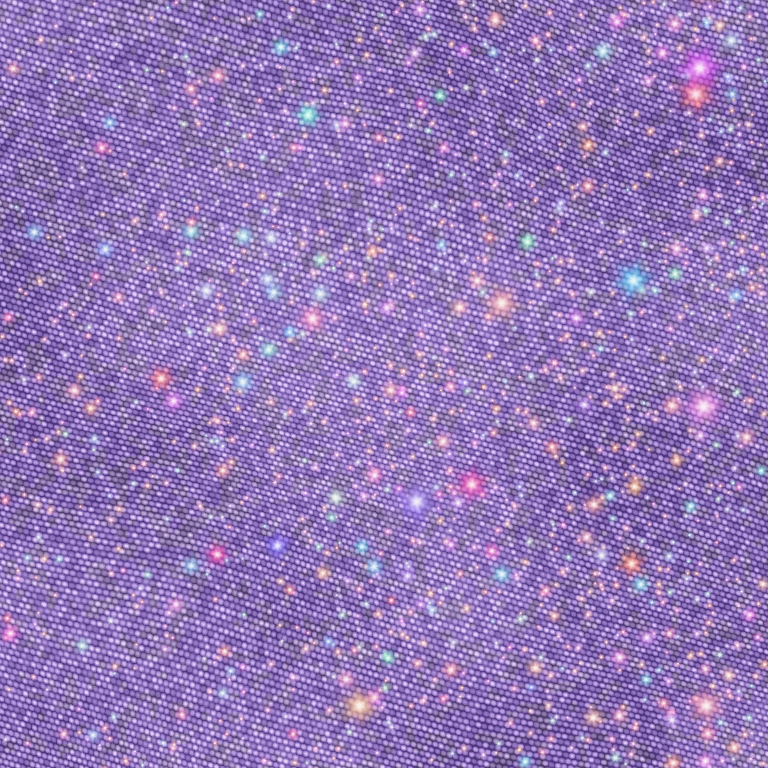
This texture is drawn by a WebGL 2 fragment shader. Its source:

```glsl
#version 300 es
precision highp float;
// Violet glitter cloth: a fine, gently warped weave of staggered grains,
// each with its own brightness, under three sizes of scattered sparkles
// that have white cores and coloured halos.

uniform vec2 u_resolution;
out vec4 fragColor;

const float WEAVE_COUNT = 124.0;   // threads across the canvas
const float WEAVE_SLOPE = 0.30;    // downward lean of the rows
const float WEAVE_WARP = 0.035;    // slow bending of the rows
const float GREY_AMOUNT = 0.65;    // strength of the greyish patches

const vec3 SHADOW = vec3(0.30, 0.20, 0.49);
const vec3 VIOLET = vec3(0.54, 0.43, 0.73);
const vec3 LILAC = vec3(0.71, 0.60, 0.88);
const vec3 PALE = vec3(0.90, 0.80, 0.96);
const vec3 GREY_TINT = vec3(0.035, -0.035, 0.12);
const vec3 BLUSH = vec3(0.97, 0.80, 0.90);
const vec3 CORE = vec3(0.98, 0.98, 0.97);

float hash(vec2 p) {
  vec3 q = fract(vec3(p.xyx) * 0.1031);
  q += dot(q, q.yzx + 33.33);
  return fract((q.x + q.y) * q.z);
}

vec2 hash2(vec2 p) {
  return vec2(hash(p + 17.3), hash(p + 71.9));
}

float noise(vec2 p) {
  vec2 i = floor(p), f = fract(p);
  f = f * f * (3.0 - 2.0 * f);
  return mix(mix(hash(i), hash(i + vec2(1, 0)), f.x),
             mix(hash(i + vec2(0, 1)), hash(i + vec2(1, 1)), f.x), f.y);
}

vec3 hueColour(float hue) {
  vec3 wave = 0.5 + 0.5 * cos(6.2832 * (hue - vec3(0.0, 0.333, 0.667)));
  return mix(vec3(0.15), vec3(1.0), smoothstep(0.0, 0.85, wave));
}

// Maps a brightness level to the violet ramp
vec3 violetRamp(float level) {
  vec3 colour = mix(SHADOW, VIOLET, smoothstep(0.0, 0.42, level));
  colour = mix(colour, LILAC, smoothstep(0.42, 0.75, level));
  return mix(colour, PALE, smoothstep(0.78, 1.1, level));
}

// Staggered rows of soft grains
vec3 weave(vec2 p) {
  vec2 bend = vec2(noise(p * 3.5), noise(p * 3.5 + 40.0)) - 0.5;
  vec2 q = p + WEAVE_WARP * bend;
  q = vec2(q.x - 0.12 * q.y, q.y + WEAVE_SLOPE * q.x) * WEAVE_COUNT;
  float row = floor(q.y);
  q.x += 0.5 * mod(row, 2.0);
  vec2 cell = vec2(floor(q.x), row);
  vec2 local = fract(q) - 0.5;
  float grain = smoothstep(0.64, 0.08, length(local * vec2(0.85, 1.0)));
  float shine = hash(cell + 200.0);
  float level = 0.07 + grain * (0.46 + 0.58 * shine);
  level += 0.22 * (noise(p * 5.0 + 9.0) - 0.5);
  level += 0.24 * (noise(p * 150.0) - 0.5);
  vec3 colour = violetRamp(level);

  // Greyish threads
  float luma = dot(colour, vec3(0.30, 0.59, 0.11));
  float grey = smoothstep(0.52, 0.75, noise(p * 75.0 + 300.0));
  return mix(colour, luma + GREY_TINT, GREY_AMOUNT * grey);
}

// Scatters sparkles over a jittered grid
vec3 addSparkles(vec3 colour, vec2 p, float cells, float chance,
                 float radius, float saturation, float seed) {
  vec2 home = floor(p * cells);
  for (int y = -1; y <= 1; y++) {
    for (int x = -1; x <= 1; x++) {
      vec2 id = home + vec2(x, y);
      vec2 key = id + seed;
      vec2 centre = (id + 0.1 + 0.8 * hash2(key)) / cells;
      float density = 0.35 + 1.3 * noise(centre * 6.0 + 80.0);
      density *= 0.8 + 0.4 * centre.x;
      if (hash(key + 5.7) > chance * density) continue;

      vec2 offset = p - centre;
      float size = radius * mix(0.6, 1.25, hash(key + 31.1));
      float angle = atan(offset.y, offset.x) + hash(key + 3.3);
      float d = length(offset) / size * (1.0 - 0.13 * cos(6.0 * angle));
      float halo = exp(-d * d);
      float core = exp(-4.5 * d * d);

      // Warm hues are the most frequent among the smaller sparkles
      float pick = hash(key + 57.0);
      float hue = pick < 0.4 ? 0.93 + 0.35 * pick : pick;
      vec3 tint = mix(BLUSH, hueColour(hue), saturation * (0.4 + 0.6 * hash(key + 91.0)));
      colour = mix(colour, tint, 0.85 * halo);
      colour = mix(colour, CORE, 0.92 * core);
    }
  }
  return colour;
}

void main() {
  vec2 p = gl_FragCoord.xy / u_resolution.y;
  vec3 colour = weave(p);
  colour = addSparkles(colour, p, 72.0, 0.17, 0.0040, 0.45, 11.0);
  colour = addSparkles(colour, p, 27.0, 0.24, 0.0080, 0.70, 437.0);
  colour = addSparkles(colour, p, 9.0, 0.17, 0.0165, 1.00, 911.0);
  fragColor = vec4(colour, 1.0);
}
```
